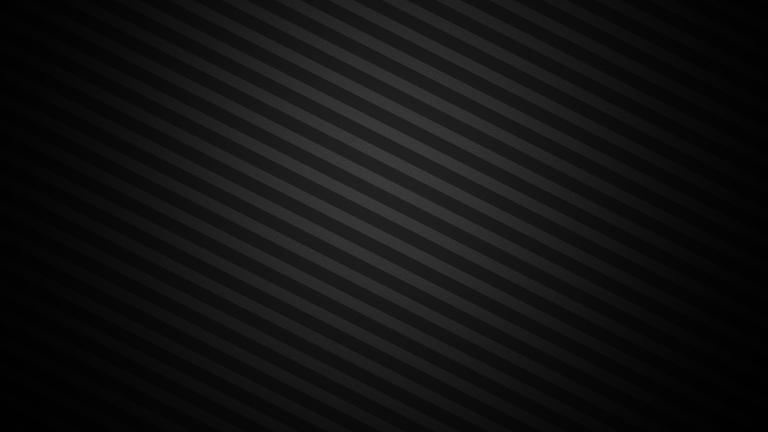
Write a Shadertoy shader that draws this background.

```glsl
// Dark diagonal stripes under a soft central glow, with fine fabric grain.

const float STRIPE_SLOPE  = 0.505;   // drop per unit of width
const float STRIPE_PERIOD = 0.0625;  // vertical spacing, in canvas heights
const float STRIPE_DUTY   = 0.46;    // lit share of each period
const float GRAIN_ROWS    = 432.0;
const vec2  GLOW_CENTER   = vec2(0.0, 0.11);
const vec2  GLOW_RADIUS   = vec2(0.54, 0.56);
const vec3  LIGHT_STRIPE  = vec3(0.225);
const vec3  DARK_STRIPE   = vec3(0.128);

float hash(vec2 p) {
    return fract(sin(dot(p, vec2(12.9898, 78.233))) * 43758.5453);
}

// Coverage of the lit bands; pixel is the height of one pixel
float stripes(vec2 p, float period, float duty, float pixel) {
    float phase = (p.y + STRIPE_SLOPE * p.x - 0.012) / period;
    float fromCenter = abs(fract(phase + 0.5) - 0.5);
    float blur = 0.8 * pixel / period;
    return 1.0 - smoothstep(-blur, blur, fromCenter - 0.5 * duty);
}

// Elliptical falloff around a center
float glow(vec2 p, vec2 center, vec2 radius) {
    vec2 d = (p - center) / radius;
    return exp(-dot(d, d));
}

// Fine speckle, centered on zero
float grain(vec2 p, float rows) {
    return hash(floor(p * rows)) - 0.5;
}

void mainImage(out vec4 fragColor, in vec2 fragCoord) {
    // Centered coordinates, one unit per canvas height
    vec2 p = (fragCoord - 0.5 * iResolution.xy) / iResolution.y;

    // Striped cloth
    float band = stripes(p, STRIPE_PERIOD, STRIPE_DUTY, 1.0 / iResolution.y);
    vec3 color = mix(DARK_STRIPE, LIGHT_STRIPE, band);
    color *= 1.0 + 0.10 * grain(p, GRAIN_ROWS);

    // Light falling off to black
    color *= glow(p, GLOW_CENTER, GLOW_RADIUS);

    fragColor = vec4(color, 1.0);
}
```
